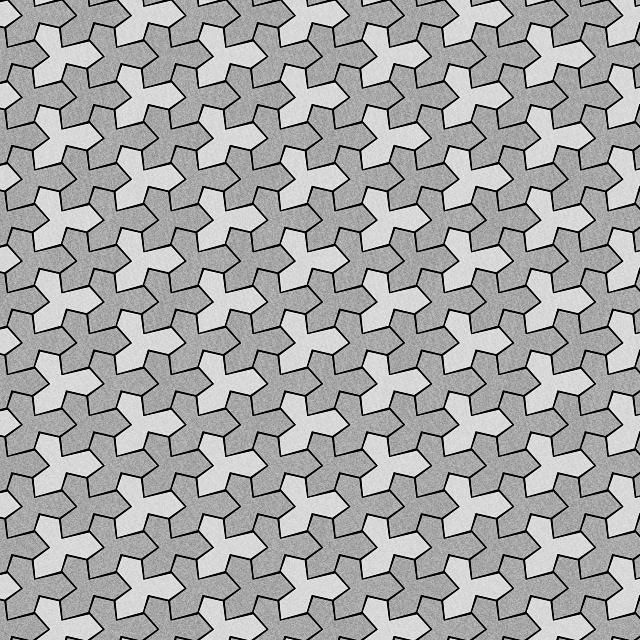
Reproduce this pattern procedurally as a WebGL 2 fragment shader.

```glsl
#version 300 es
precision highp float;

#define CANVAS 1152.0              // canvas height in tile units
#define LATTICE vec2(98.3, 73.65)  // column pitch and row height
#define ORIGIN vec2(544.0, 680.0)  // centre of one pale tile
#define JOINT 1.35                 // half width of the black joint
#define PALE 0.845
#define GREY_A 0.66
#define GREY_B 0.65
#define RIM 0.03
#define GRAIN 0.16
#define GRAIN_CELLS 700.0

uniform vec2 u_resolution;
out vec4 fragColor;

// Outline of the three-armed tile around its centre
const vec2 OUTLINE[12] = vec2[12](
  vec2(-30, 61.5), vec2(5.5, 53.5), vec2(10, 19), vec2(59.5, 30.5),
  vec2(85, 2), vec2(54.5, -19.5), vec2(18, -11), vec2(9, -41.5),
  vec2(-39, -55), vec2(-42.5, -20), vec2(-13, 2), vec2(-40, 33));

float hash(vec2 p) {
  return fract(sin(dot(p, vec2(12.9898, 78.233))) * 43758.5453);
}

float valueNoise(vec2 p) {
  vec2 cell = floor(p);
  vec2 f = fract(p);
  float bottom = mix(hash(cell), hash(cell + vec2(1, 0)), f.x);
  float top = mix(hash(cell + vec2(0, 1)), hash(cell + vec2(1, 1)), f.x);
  return mix(bottom, top, f.y);
}

// Signed distance to the tile, negative inside
float tileDistance(vec2 p) {
  float nearest = 1e6;
  float side = 1.0;
  for (int i = 0; i < 12; i++) {
    vec2 a = OUTLINE[i];
    vec2 b = OUTLINE[(i + 11) % 12];
    vec2 edge = b - a;
    vec2 w = p - a;
    vec2 gap = w - edge * clamp(dot(w, edge) / dot(edge, edge), 0.0, 1.0);
    nearest = min(nearest, dot(gap, gap));
    bvec3 crossing = bvec3(p.y >= a.y, p.y < b.y, edge.x * w.y > edge.y * w.x);
    if (all(crossing) || !any(crossing)) side = -side;
  }
  return side * sqrt(nearest);
}

void main() {
  vec2 uv = gl_FragCoord.xy / u_resolution.y;
  vec2 p = uv * CANVAS - ORIGIN;
  float pixel = CANVAS / u_resolution.y;

  // Find the tile that owns this point among nearby lattice sites
  float d = 1e6;
  float tone = 0.0;
  float baseRow = round(p.y / LATTICE.y);
  for (int j = -1; j <= 1; j++) {
    float row = baseRow + float(j);
    float baseColumn = round(p.x / LATTICE.x - 0.5 * row);
    for (int i = -1; i <= 1; i++) {
      float column = baseColumn + float(i);
      vec2 centre = LATTICE * vec2(column + 0.5 * row, row);
      float candidate = tileDistance(p - centre);
      if (candidate < d) {
        d = candidate;
        tone = mod(column - row + 0.5, 3.0);
      }
    }
  }

  // One pale tile and two greys in turn along each row
  bool isPale = tone < 1.0;
  float shade = isPale ? PALE : (tone < 2.0 ? GREY_A : GREY_B);

  // Fine stone grain and a faint bright rim
  float grain = valueNoise(uv * GRAIN_CELLS) - 0.5;
  grain += 0.5 * (hash(floor(uv * GRAIN_CELLS) + 0.5) - 0.5);
  shade += grain * GRAIN * (isPale ? 0.45 : 1.0);
  shade += RIM * smoothstep(-6.0, -2.5, d);

  // Black joints and the small gaps where corners meet
  float face = 1.0 - smoothstep(-0.5 * pixel, 0.5 * pixel, d + JOINT);
  fragColor = vec4(vec3(clamp(shade, 0.0, 1.0) * face), 1.0);
}
```
